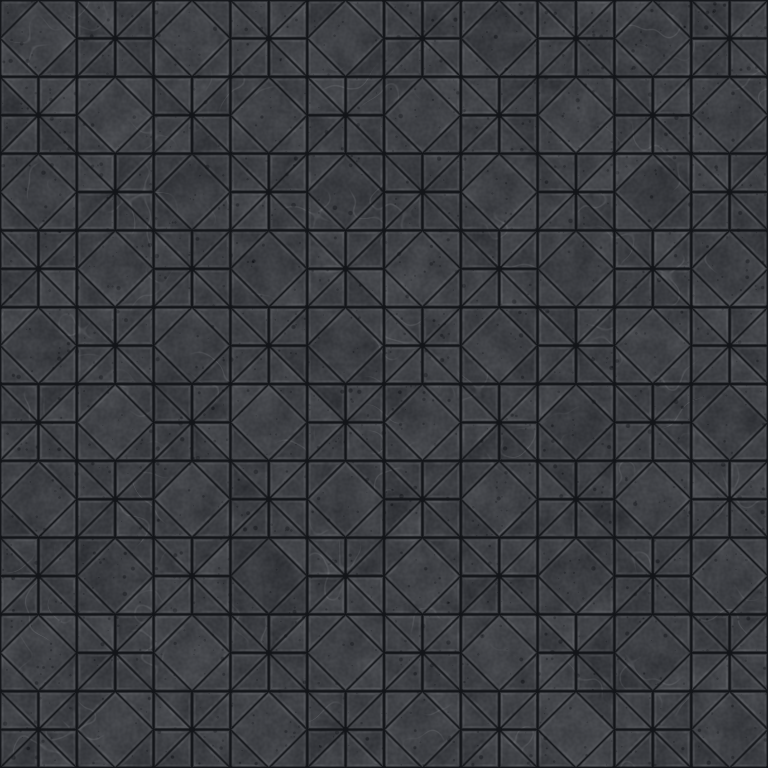
This pattern is drawn by a three.js fragment shader. Its source:

```glsl
varying vec2 vUv;

const float CELLS = 10.0;
const float STRAIGHT_HALF = 0.016;
const float DIAGONAL_HALF = 0.010;
const float SOFTNESS = 0.013;
const vec3 GROUT = vec3(0.075, 0.083, 0.098);
const vec3 STONE = vec3(0.238, 0.246, 0.264);

float hash(vec2 p) {
  vec3 q = fract(p.xyx * 0.1031);
  q += dot(q, q.yzx + 33.33);
  return fract((q.x + q.y) * q.z);
}

// Gradient noise, roughly -0.7 to 0.7
float cornerSlope(vec2 corner, vec2 offset) {
  float angle = 6.2832 * hash(corner);
  return dot(vec2(cos(angle), sin(angle)), offset);
}

float gradientNoise(vec2 p) {
  vec2 i = floor(p);
  vec2 f = p - i;
  vec2 u = f * f * f * (f * (f * 6.0 - 15.0) + 10.0);
  vec2 e = vec2(1.0, 0.0);
  float low = mix(cornerSlope(i, f), cornerSlope(i + e, f - e), u.x);
  float high = mix(cornerSlope(i + e.yx, f - e.yx), cornerSlope(i + e.xx, f - e.xx), u.x);
  return mix(low, high, u.y);
}

float fbm(vec2 p) {
  float sum = 0.0;
  float weight = 0.6;
  for (int octave = 0; octave < 5; octave++) {
    sum += weight * gradientNoise(p);
    p = mat2(1.6, 1.2, -1.2, 1.6) * p + 17.3;
    weight *= 0.6;
  }
  return sum;
}

// Distance to the grout edge: negative inside a joint
float jointDistance(vec2 p, float star) {
  vec2 a = abs(p);
  float border = 0.5 - max(a.x, a.y);
  float cross = min(a.x, a.y);
  float straight = mix(border, min(border, cross), star);
  float diagonal = 0.7071 * mix(abs(a.x + a.y - 0.5), abs(a.x - a.y), star);
  float joint = min(straight - STRAIGHT_HALF, diagonal - DIAGONAL_HALF);
  float hub = length(p) - 0.045;
  float cornerDot = length(a - 0.5) - 0.034;
  return min(joint, min(cornerDot, mix(1.0, hub, star)));
}

// Number of the stone piece inside its cell
float pieceIndex(vec2 p, float star) {
  vec2 a = abs(p);
  float quadrant = step(0.0, p.x) + 2.0 * step(0.0, p.y);
  float wedge = quadrant + 4.0 * step(a.y, a.x);
  float diamond = mix(8.0, quadrant, step(0.5, a.x + a.y));
  return mix(diamond, wedge, star);
}

// Scattered round pits, one chance per small square
float pits(vec2 p, float chance) {
  vec2 id = floor(p);
  vec2 center = 0.3 + 0.4 * vec2(hash(id + 3.1), hash(id + 8.7));
  float radius = mix(0.10, 0.28, hash(id + 5.3));
  float present = step(hash(id + 1.9), chance);
  return present * (1.0 - smoothstep(radius - 0.1, radius + 0.1, length(p - id - center)));
}

// Short curved scratches along noise contours
float scratches(vec2 p) {
  float thread = 1.0 - smoothstep(0.0, 0.05, abs(gradientNoise(p * 26.0)));
  float patches = smoothstep(0.12, 0.4, gradientNoise(p * 13.0 + 41.0));
  return thread * patches;
}

void main() {
  vec2 grid = vUv * CELLS;
  vec2 cell = floor(grid);
  vec2 p = grid - cell - 0.5;
  float star = 1.0 - mod(cell.x + cell.y, 2.0);
  float distanceToJoint = jointDistance(p, star);
  float piece = pieceIndex(p, star);
  float pieceTone = hash(cell * 9.0 + vec2(piece, piece * 3.7));

  // Stone: each piece has its own tone and its own clouding
  vec2 cloudShift = vec2(pieceTone * 37.0, pieceTone * 19.0);
  float cloud = fbm(vUv * 22.0 + cloudShift);
  float grain = gradientNoise(vUv * 190.0);
  float tone = 0.042 * (pieceTone - 0.5) + 0.085 * cloud + 0.028 * grain;
  tone += 0.06 * scratches(vUv);
  tone -= 0.075 * pits(vUv * 95.0, 0.06);
  tone -= 0.05 * pits(vUv * 160.0 + 7.0, 0.05);

  // Worn, lighter rim beside every joint
  float rim = smoothstep(0.0, 0.016, distanceToJoint)
            * (1.0 - smoothstep(0.018, 0.045, distanceToJoint));
  float wear = clamp(0.65 + 0.9 * gradientNoise(vUv * 45.0 + 11.0), 0.0, 1.0);
  tone += 0.065 * rim * wear;

  float stoneMask = smoothstep(-SOFTNESS, SOFTNESS, distanceToJoint);
  gl_FragColor = vec4(mix(GROUT, STONE + tone, stoneMask), 1.0);
}
```
